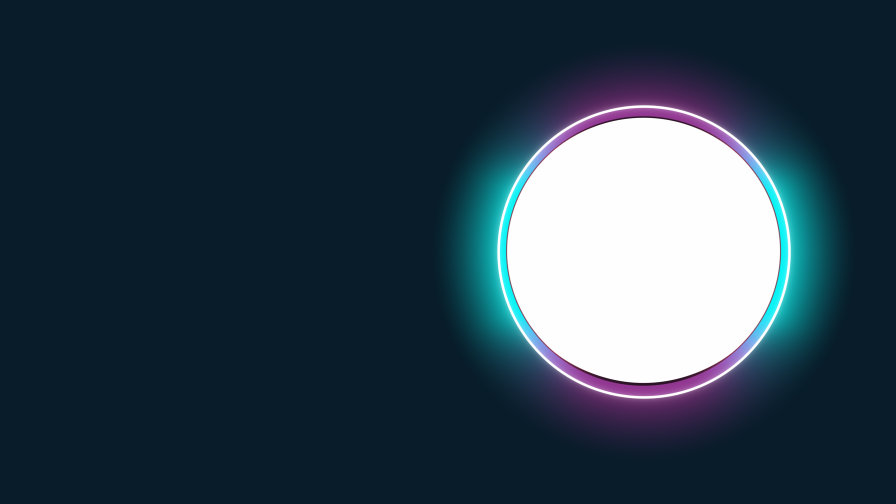
Give the GLSL for this background, as a Shadertoy shader.

```glsl
// A white disc inside a neon ring with teal and purple glow on dark navy.

// Coverage of the region where d < 0, softened over about one pixel.
float cover(float d, float px) {
    return 1.0 - smoothstep(-0.7 * px, 0.7 * px, d);
}

void mainImage(out vec4 fragColor, in vec2 fragCoord) {
    float px = 1.0 / iResolution.y;
    vec2 p = (fragCoord - 0.5 * iResolution.xy) * px - vec2(0.389, 0.0);
    float radius = length(p);
    float ringDist = radius - 0.2885;
    float steep = abs(p.y) / max(radius, 1e-4);   // 0 at the sides, 1 at the poles
    float polar = smoothstep(0.38, 0.98, steep);

    // Outer glow: broad teal at the sides, dimmer purple at the poles
    vec3 navy = vec3(0.03, 0.108, 0.16);
    float outside = max(ringDist, 0.0);
    float fade = pow(max(1.0 - outside / 0.138, 0.0), 1.6);
    vec3 glowColor = mix(vec3(0.05, 0.80, 0.80), vec3(0.43, 0.16, 0.43), polar);
    float strength = 0.95 - 0.9 * polar * (1.0 - polar);
    vec3 color = mix(navy, glowColor, fade * strength);

    // Coloured band inside the ring
    vec3 bandColor = mix(vec3(0.0, 0.95, 0.96), vec3(0.56, 0.20, 0.56), polar);
    bandColor += vec3(0.22, 0.0, 0.12) * 4.0 * polar * (1.0 - polar);
    color = mix(color, bandColor, cover(ringDist, px));

    // White tube with a tight halo
    float tube = abs(ringDist);
    color = mix(color, vec3(1.0), 0.38 * exp(-tube / 0.006));
    color = mix(color, vec3(1.0), cover(tube - 0.0025, px));

    // Slightly flattened disc with a thin red rim that darkens at the poles
    vec2 q = p - vec2(-0.001, 0.002);
    float discDist = (length(q / vec2(0.272, 0.2665)) - 1.0) * 0.269;
    float pole = smoothstep(0.72, 1.0, steep);
    float rimWidth = 0.0012 + 0.0025 * pole * step(p.y, 0.0) + 0.001 * pole;
    vec3 rimColor = mix(vec3(0.55, 0.16, 0.24), vec3(0.10, 0.05, 0.08), pole);
    color = mix(color, rimColor, 0.85 * cover(discDist - 0.0008, px));
    color = mix(color, vec3(1.0, 0.998, 1.0), cover(discDist + rimWidth, px));

    fragColor = vec4(color, 1.0);
}
```
